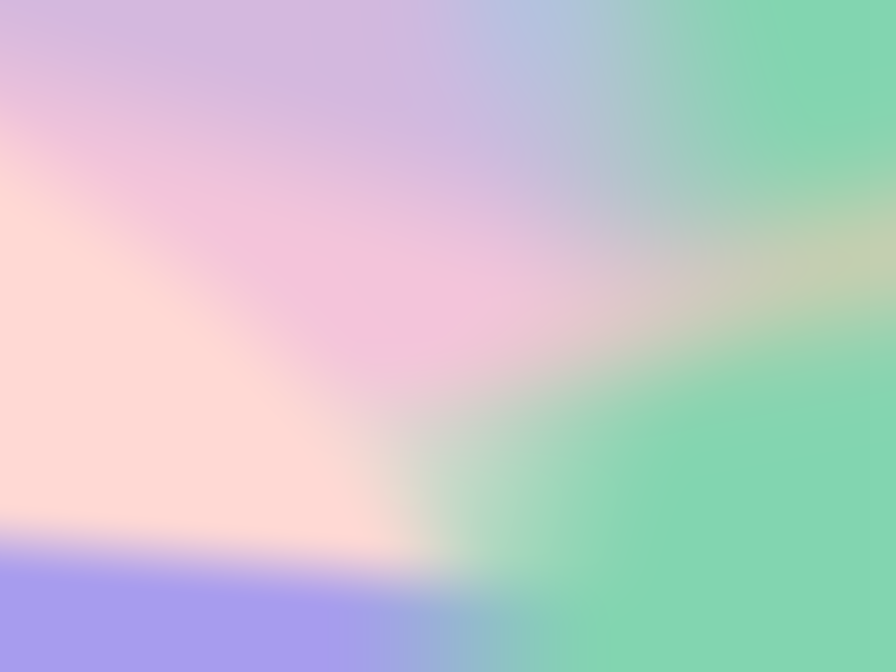
This background is drawn by a Shadertoy shader. Its source:

```glsl
// Soft step centred on an edge
float softEdge(float center, float halfWidth, float v) {
    return smoothstep(center - halfWidth, center + halfWidth, v);
}

// Elliptical Gaussian falloff
float glow(vec2 p, vec2 center, vec2 radius) {
    vec2 q = (p - center) / radius;
    return exp(-dot(q, q));
}

void mainImage(out vec4 fragColor, in vec2 fragCoord) {
    vec2 uv = fragCoord / iResolution.xy;

    const vec3 lilac  = vec3(0.83, 0.72, 0.87);
    const vec3 pink   = vec3(0.955, 0.77, 0.855);
    const vec3 cream  = vec3(0.90, 0.86, 0.83);
    const vec3 peach  = vec3(1.00, 0.85, 0.83);
    const vec3 mint   = vec3(0.51, 0.835, 0.69);
    const vec3 olive  = vec3(0.765, 0.81, 0.69);
    const vec3 violet = vec3(0.655, 0.61, 0.935);
    const vec3 sky    = vec3(0.66, 0.77, 0.92);

    // Lilac top melting through pink into cream
    vec3 color = mix(pink, lilac, smoothstep(0.76, 1.04, uv.y + 0.4 * uv.x));
    color = mix(cream, color, smoothstep(0.26, 0.50, uv.y));

    // Mint side, crossed by a tilted olive band
    float bandOffset = (uv.y - 0.60 - 0.25 * (uv.x - 0.90)) / 0.125;
    vec3 side = mix(mint, olive, exp(-bandOffset * bandOffset));
    float sideEdge = mix(0.50 + 0.2 * uv.y, 0.87 - 0.2 * uv.y,
                         smoothstep(0.36, 0.64, uv.y));
    color = mix(color, side, softEdge(sideEdge, 0.22, uv.x));

    // Cool glow along the top edge
    color = mix(color, sky, 0.5 * glow(uv, vec2(0.59, 1.02), vec2(0.11, 0.22)));

    // Peach hill, with distance corrected by the slope of its outline
    float x3 = uv.x * uv.x * uv.x;
    float slope = 0.85 + 16.0 * x3;
    float hillDistance = (uv.y - 0.78 + 0.85 * uv.x + 4.0 * x3 * uv.x)
                       / sqrt(1.0 + slope * slope);
    color = mix(peach, color, softEdge(0.0, 0.075, hillDistance));

    // Violet floor turning to mint on the right
    vec3 ground = mix(violet, mint, smoothstep(0.34, 0.70, uv.x));
    color = mix(ground, color, softEdge(0.195 - 0.12 * uv.x, 0.06, uv.y));

    fragColor = vec4(color, 1.0);
}
```
